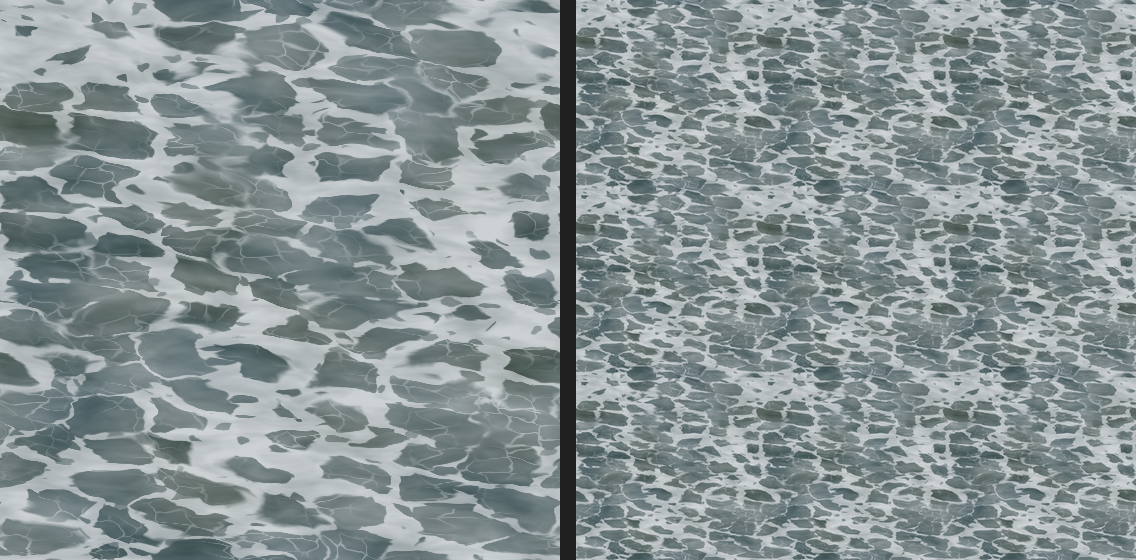
Left: one tile. Right: repeated 3 by 3.
Reproduce this texture procedurally as a Shadertoy shader.

```glsl
const vec3 DEEP_WATER = vec3(0.28, 0.35, 0.35);
const vec3 BRIGHT_FOAM = vec3(0.78, 0.80, 0.81);
const vec3 BLUE_TINT = vec3(-0.020, -0.004, 0.022);

vec2 hash2(vec2 cell) {
    vec3 q = fract(cell.xyx * vec3(0.1031, 0.1030, 0.0973));
    q += dot(q, q.yzx + 33.33);
    return fract((q.xx + q.yz) * q.zy);
}

// A grid holds columns, rows and the rows of slant gained across the canvas.
vec2 toGrid(vec2 p, vec3 grid) {
    return vec2(p.x * grid.x, p.y * grid.y + p.x * grid.z);
}

// Random pair per cell, repeating with the canvas
vec2 cellRandom(vec2 cell, vec3 grid, float seed) {
    cell -= floor((cell.x + 0.5) / grid.x) * grid.xz;
    cell.y = floor(mod(cell.y + 0.5, grid.y));
    return hash2(cell + seed * vec2(17.0, 31.0) + 5.0);
}

float cornerSlope(vec2 cell, vec2 offset, vec3 grid, float seed) {
    float angle = 6.28318 * cellRandom(cell, grid, seed).x;
    return dot(vec2(cos(angle), sin(angle)), offset);
}

float gradientNoise(vec2 p, vec3 grid, float seed) {
    vec2 q = toGrid(p, grid);
    vec2 c = floor(q), f = q - c;
    vec2 u = f * f * f * (f * (f * 6.0 - 15.0) + 10.0);
    vec2 e = vec2(1.0, 0.0);
    float low = mix(cornerSlope(c, f, grid, seed),
                    cornerSlope(c + e.xy, f - e.xy, grid, seed), u.x);
    float high = mix(cornerSlope(c + e.yx, f - e.yx, grid, seed),
                     cornerSlope(c + e.xx, f - e.xx, grid, seed), u.x);
    return mix(low, high, u.y);
}

float fbm(vec2 p, vec3 grid, int octaves, float seed) {
    float sum = 0.0, amplitude = 1.0;
    for (int i = 0; i < octaves; i++) {
        sum += amplitude * gradientNoise(p, grid, seed + float(i));
        grid *= 2.0;
        amplitude *= 0.5;
    }
    return sum;
}

// x: gap between the two nearest cell centres, y: random value of the cell
vec2 cellular(vec2 p, vec3 grid, float seed) {
    vec2 q = toGrid(p, grid), base = floor(q);
    float nearest = 9.0, second = 9.0, id = 0.0;
    for (int y = -1; y <= 1; y++)
    for (int x = -1; x <= 1; x++) {
        vec2 cell = base + vec2(x, y);
        vec2 r = cellRandom(cell, grid, seed);
        float d = length(cell + 0.1 + 0.8 * r - q);
        if (d < nearest) {
            second = nearest;
            nearest = d;
            id = fract(r.x * 7.0 + r.y * 13.0);
        } else {
            second = min(second, d);
        }
    }
    return vec2(second - nearest, id);
}

vec2 warp(vec2 p, vec3 grid, vec2 amount, float seed) {
    return p + amount * vec2(fbm(p, grid, 3, seed), fbm(p, grid, 3, seed + 5.0));
}

// Opening in the foam, with a rim of the given softness
float opening(float gap, float width, float softness) {
    width = max(width, 0.05);
    return smoothstep(width - softness, width + softness, gap);
}

void mainImage(out vec4 fragColor, in vec2 fragCoord) {
    vec2 p = fragCoord / iResolution.xy;
    vec2 bent = warp(p, vec3(5, 11, 1), vec2(0.050, 0.018), 1.0);
    vec2 ragged = warp(bent, vec3(18, 42, 3), vec2(0.016, 0.007), 12.0);

    // Broad drift of open water and thick foam
    float openness = fbm(p, vec3(3, 6, 1), 3, 23.0);
    float haze = fbm(bent, vec3(5, 13, 1), 4, 31.0);
    float streaks = fbm(bent, vec3(14, 52, 4), 3, 41.0);
    float blur = smoothstep(0.0, 0.5, gradientNoise(p, vec3(6, 12, 1), 47.0));

    // Large and small patches of water
    vec2 large = cellular(ragged, vec3(7, 16, 2), 53.0);
    vec2 small = cellular(ragged, vec3(17, 38, 4), 59.0);
    float softness = mix(0.03, 0.18, blur);
    float largeWater = opening(large.x + 0.08 * streaks, 0.22 - 0.50 * openness, softness);
    float smallWater = opening(small.x + 0.06 * streaks, 0.50 - 0.50 * openness, softness + 0.03);

    // Thin foam veins crossing the water
    float veinGap = cellular(ragged, vec3(20, 42, 5), 67.0).x;
    float veinAmount = smoothstep(-0.25, 0.45, gradientNoise(p, vec3(8, 17, 2), 71.0));
    float veins = veinAmount * (1.0 - smoothstep(0.01, 0.13, veinGap));

    // Brightness of each layer, from deep water to thick foam
    float waterTone = 0.24 + 0.34 * haze + 0.24 * (large.y - 0.5) + 0.12 * streaks;
    waterTone = max(waterTone, -0.08 + 0.2 * waterTone) + 0.38 * veins;
    float smallTone = 0.36 + 0.30 * haze + 0.30 * (small.y - 0.5) + 0.10 * streaks;
    float foamTone = 0.89 + 0.24 * haze + 0.17 * streaks - 0.12 * openness;
    foamTone = min(foamTone, 0.85 + 0.18 * foamTone);

    float tone = mix(foamTone, smallTone, smallWater);
    tone = mix(tone, waterTone, largeWater);

    vec3 color = mix(DEEP_WATER, BRIGHT_FOAM, tone);
    float blueness = gradientNoise(p, vec3(4, 7, 1), 83.0);
    color += BLUE_TINT * blueness * (1.0 - clamp(tone, 0.0, 1.0)) * 2.0;
    fragColor = vec4(clamp(color, 0.0, 1.0), 1.0);
}
```
